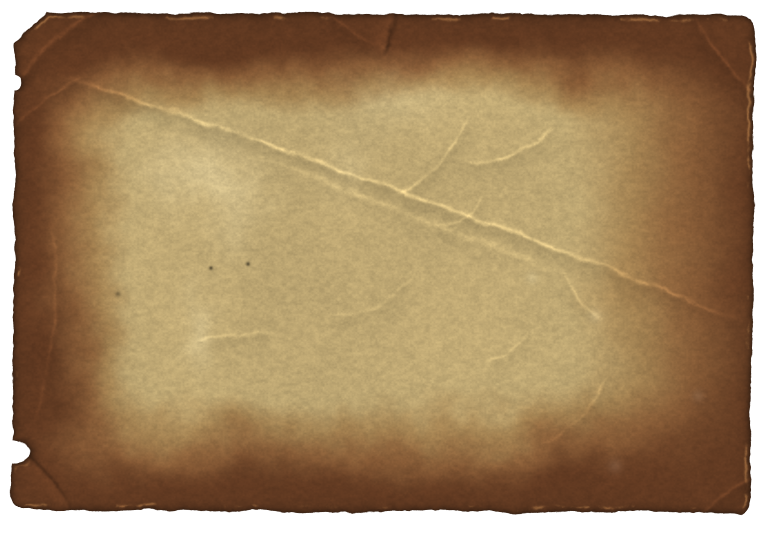
Write a WebGL 1 fragment shader that draws this texture.

```glsl
precision highp float;
// A sheet of aged parchment on white: a pale, blotchy middle burnt to brown
// towards a ragged outline, crossed by creases. The outline is a distance
// field, the ageing is layered noise, and each crease is a bent segment.
uniform vec2 u_resolution;

float hash(vec2 p) {
  vec3 q = fract(vec3(p.xyx) * 0.1031);
  q += dot(q, q.yzx + 33.33);
  return fract((q.x + q.y) * q.z);
}

float noise(vec2 p) {
  vec2 i = floor(p), f = fract(p);
  f = f * f * (3.0 - 2.0 * f);
  return mix(mix(hash(i), hash(i + vec2(1, 0)), f.x),
             mix(hash(i + vec2(0, 1)), hash(i + vec2(1, 1)), f.x), f.y);
}

// Layered noise, centred on zero.
float fbm(vec2 p) {
  float sum = 0.0, gain = 0.5;
  for (int i = 0; i < 5; i++) {
    sum += gain * (noise(p) - 0.5);
    p = mat2(1.6, 1.2, -1.2, 1.6) * p + 17.3;
    gain *= 0.5;
  }
  return sum;
}

// Distance inside the ragged sheet; negative outside.
float sheet(vec2 p) {
  vec2 near = vec2(min(p.x - 0.12 - 0.006 * p.y, 7.5 + 0.01 * p.y - p.x),
                   min(p.y - 0.37 + 0.006 * p.x, 5.34 - 0.005 * p.x - p.y));
  vec2 q = 0.13 - near;
  float d = 0.13 - length(max(q, 0.0)) - min(max(q.x, q.y), 0.0);
  d = min(d, (p.x - p.y + 4.87) * 0.7);
  d = min(d, length((p - vec2(0.12, 0.94)) * vec2(0.8, 1.1)) - 0.13);
  d = min(d, length(p - vec2(0.13, 4.63)) - 0.08);
  return d + 0.07 * fbm(p * 3.5) + 0.025 * fbm(p * 14.0);
}

// Lit ridge with a shaded side, bowed between a and b.
float crease(vec2 p, vec2 a, vec2 b, float bow, float width) {
  vec2 along = b - a;
  float len = length(along);
  along /= len;
  float h = dot(p - a, along) / len;
  float d = dot(p - a, vec2(-along.y, along.x)) - bow * 4.0 * h * (1.0 - h);
  d += 0.09 * fbm(p * 5.0);
  float taper = smoothstep(-0.02, 0.12, h) * smoothstep(1.02, 0.85, h);
  float ridge = exp(-d * d / (width * width));
  float shade = smoothstep(-0.25, 0.0, d) * smoothstep(width, -width, d);
  return taper * (ridge * (0.65 + 1.2 * fbm(p * 9.0)) - 0.3 * shade);
}

float blot(vec2 p, vec2 centre, vec2 size) {
  vec2 q = (p - centre) / size;
  return exp(-dot(q, q));
}

void main() {
  vec2 p = gl_FragCoord.xy / u_resolution.x * 7.68;
  float pixel = 7.68 / u_resolution.x;
  float inside = sheet(p);
  float cloud = fbm(p * 1.1 + 3.0);
  float mottle = fbm(p * 3.2 + 9.0);

  // Pale middle, fading abruptly at the top and slowly on the right.
  vec2 w = p + 0.45 * vec2(cloud, fbm(p * 1.4 + 31.0)) + 0.12 * mottle;
  float pale = smoothstep(0.2, 1.6, w.x) * smoothstep(7.9, 5.2, w.x)
             * smoothstep(0.45, 1.75, w.y) * smoothstep(5.05, 4.2, w.y);
  pale += 0.12 * mottle * (0.3 + pale);
  vec3 color = mix(vec3(0.38, 0.225, 0.13), vec3(0.53, 0.36, 0.215), smoothstep(0.0, 0.35, pale));
  color = mix(color, vec3(0.64, 0.51, 0.32), smoothstep(0.25, 0.65, pale));
  color = mix(color, vec3(0.745, 0.655, 0.45), smoothstep(0.55, 0.95, pale));

  // Bleached blots and small specks.
  vec2 s = p + 0.4 * vec2(mottle, fbm(p * 3.0 + 50.0));
  float bleach = blot(s, vec2(2.05, 3.75), vec2(0.5, 0.33)) + 0.6 * blot(s, vec2(2.35, 3.3), vec2(0.25, 0.35))
               + 0.8 * blot(s, vec2(2.0, 2.15), vec2(0.17, 0.35)) + 0.5 * blot(s, vec2(3.95, 4.45), vec2(0.5, 0.3))
               + 0.4 * blot(s, vec2(3.45, 3.8), vec2(0.2, 0.3));
  bleach += 0.7 * (blot(p, vec2(6.15, 0.8), vec2(0.07)) + blot(p, vec2(6.98, 1.5), vec2(0.06))
          + blot(p, vec2(5.32, 2.68), vec2(0.06)) + blot(p, vec2(5.95, 2.3), vec2(0.07)));
  color += vec3(0.075, 0.085, 0.09) * bleach;
  float speck = blot(p, vec2(2.11, 2.78), vec2(0.02)) + blot(p, vec2(2.48, 2.82), vec2(0.02))
              + 0.6 * blot(p, vec2(1.18, 2.52), vec2(0.025));
  color *= 1.0 - 0.5 * speck;

  // Long diagonal fold, then the shorter wrinkles.
  float folds = 1.1 * crease(p, vec2(0.4, 4.76), vec2(7.65, 2.15), 0.08, 0.022);
  folds += 0.5 * crease(p, vec2(2.5, 3.93), vec2(5.6, 2.72), 0.0, 0.035);
  folds += 0.7 * crease(p, vec2(3.95, 3.5), vec2(4.7, 4.35), -0.12, 0.018);
  folds += 0.9 * crease(p, vec2(4.6, 3.84), vec2(5.55, 4.2), -0.12, 0.018);
  folds += 0.5 * crease(p, vec2(4.3, 3.2), vec2(4.85, 3.5), -0.1, 0.018);
  folds += 0.6 * crease(p, vec2(5.63, 2.8), vec2(6.05, 2.25), -0.08, 0.018);
  folds += 0.5 * crease(p, vec2(5.4, 1.0), vec2(6.1, 1.75), -0.1, 0.018);
  folds += 0.6 * crease(p, vec2(1.95, 2.05), vec2(2.75, 2.12), 0.03, 0.018);
  folds += 0.4 * crease(p, vec2(3.3, 2.3), vec2(4.2, 2.75), -0.12, 0.02);
  folds += 0.5 * crease(p, vec2(4.85, 1.85), vec2(5.3, 2.15), -0.06, 0.018);
  folds += 0.6 * crease(p, vec2(0.33, 1.2), vec2(0.5, 3.3), -0.12, 0.02);
  folds += 0.8 * crease(p, vec2(0.1, 4.15), vec2(0.85, 4.7), 0.04, 0.018);
  folds += 1.2 * crease(p, vec2(0.12, 4.62), vec2(1.1, 5.4), 0.06, 0.025);
  folds += 0.7 * crease(p, vec2(3.3, 5.32), vec2(3.9, 4.95), -0.04, 0.018);
  folds += 0.9 * crease(p, vec2(6.95, 5.3), vec2(7.6, 4.45), -0.05, 0.02);
  folds += 0.9 * crease(p, vec2(6.95, 0.28), vec2(7.6, 0.7), 0.03, 0.02);
  folds -= 1.0 * crease(p, vec2(0.15, 1.05), vec2(0.75, 0.35), 0.03, 0.022);
  folds -= 1.4 * crease(p, vec2(3.93, 5.4), vec2(3.82, 4.9), 0.04, 0.025);
  color *= 1.0 + 0.28 * folds;

  // Fibre grain, cloudy tone and a scorched rim with worn flecks.
  color *= 1.0 + 0.1 * cloud + 0.16 * fbm(p * vec2(18.0, 26.0)) + 0.06 * (noise(p * 55.0) - 0.5);
  color *= 1.0 - 0.45 * exp(-max(inside, 0.0) / 0.035);
  color += vec3(0.22, 0.17, 0.1) * blot(vec2(inside, 0.0), vec2(0.045, 0.0), vec2(0.015, 1.0))
         * smoothstep(0.05, 0.2, fbm(p * 4.0 + 70.0));

  float cover = smoothstep(-0.7 * pixel, 0.7 * pixel, inside);
  gl_FragColor = vec4(mix(vec3(1.0), clamp(color, 0.0, 1.0), cover), 1.0);
}
```
